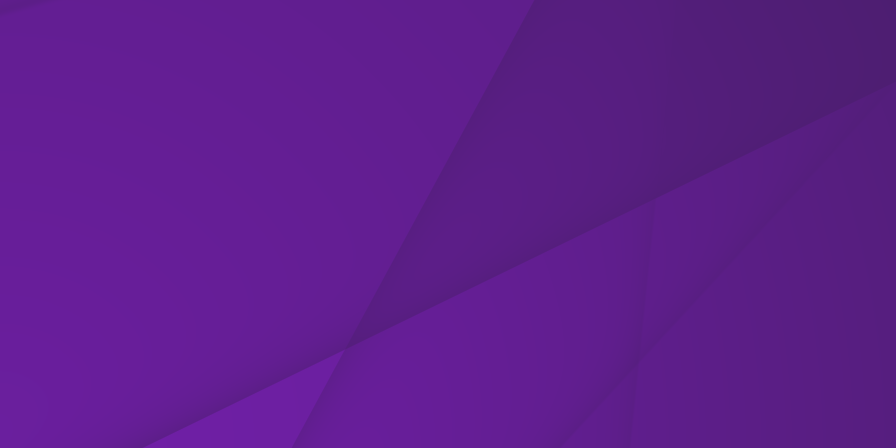
A WebGL 1 fragment shader for this background:

```glsl
precision highp float;

uniform vec2 u_resolution;

const vec3 DEEP_PURPLE = vec3(0.30, 0.117, 0.44);
const vec3 BRIGHT_PURPLE = vec3(0.43, 0.12, 0.64);

// Signed distance to the line from a to b, positive on its right
float lineDistance(vec2 p, vec2 a, vec2 b) {
  vec2 dir = normalize(b - a);
  vec2 rel = p - a;
  return rel.x * dir.y - rel.y * dir.x;
}

// Smooth coverage of the positive side
float coverage(float dist, float softness) {
  return smoothstep(-softness, softness, dist);
}

// Light left after a shadow that fades away on the positive side
float foldShade(float dist, float reach, float depth, float softness) {
  float fade = exp(-max(dist, 0.0) / reach);
  return 1.0 - depth * fade * coverage(dist, softness);
}

// Tone falling off with distance from the lower left corner
float radialTone(float radius, float start, float slope) {
  return start - slope * radius;
}

void main() {
  vec2 p = gl_FragCoord.xy / u_resolution.y;
  float soft = 0.75 / u_resolution.y;
  float radius = length(p);

  // Folds crossing the sheet
  float steep = lineDistance(p, vec2(0.651, 0.0), vec2(1.193, 1.0));
  float shallow = lineDistance(p, vec2(0.318, 0.0), vec2(2.0, 0.818));
  float upright = lineDistance(p, vec2(1.406, 0.0), vec2(1.510, 1.0));
  float diagonal = lineDistance(p, vec2(1.25, 0.0), vec2(2.0, 0.812));
  float corner = lineDistance(p, vec2(0.0, 0.968), vec2(0.12, 1.003));

  float rightSide = coverage(steep, soft);
  float lowerSide = coverage(shallow, soft);

  // Gradient of each panel
  float leftTone = radialTone(radius, 0.91, 0.235);
  float wedgeTone = radialTone(radius, 0.94, 0.39);
  float triangleTone = radialTone(radius, 1.10, 0.2);
  float lowerTone = radialTone(radius, 1.20, 0.44);
  float upper = mix(leftTone, wedgeTone, rightSide);
  float lower = mix(triangleTone, lowerTone, rightSide);
  float tone = mix(upper, lower, lowerSide);

  // Slight steps across the thin folds
  tone -= 0.05 * coverage(upright, soft) * (1.0 - lowerSide);
  tone -= 0.03 * coverage(diagonal, soft) * lowerSide;

  // Soft shadows along the folds
  tone *= foldShade(steep, 0.05, 0.36, soft);
  tone *= foldShade(-shallow, 0.045, 0.42, soft);
  tone *= foldShade(-upright, 0.03, mix(0.14, 0.24, lowerSide), soft * 2.0);
  tone *= foldShade(-diagonal, 0.035, 0.32 * lowerSide, soft * 2.0);
  tone *= foldShade(-corner, 0.03, 0.45, 0.012);

  gl_FragColor = vec4(mix(DEEP_PURPLE, BRIGHT_PURPLE, tone), 1.0);
}
```
